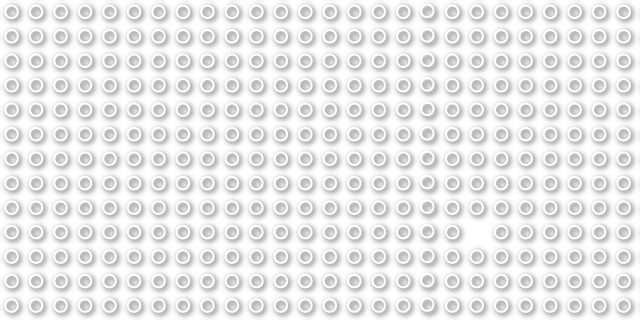
A Shadertoy shader for this pattern:

```glsl
// A regular grid of raised white rings on a white sheet, 26 across and 13 down.
// Each ring casts a soft shadow to the lower right; one column sits slightly
// off its shadows and one ring is missing. Lengths are in units of the pitch.

const float PITCH = 0.0765;                      // ring spacing as a share of height
const vec2 FIRST_CENTRE = vec2(0.0361, 0.0368);  // from the top left corner
const vec2 MISSING_CELL = vec2(19.0, 9.0);
const float SHIFTED_COLUMN = 17.0;

const float RING_RADIUS = 0.254;
const float RING_HALF_WIDTH = 0.043;
const vec2 SHADOW_OFFSET = vec2(0.075);
const float SHADOW_RADIUS = 0.238;
const float SHADOW_DEPTH = 0.27;

float hash(float n) {
    return fract(sin(n * 12.9898) * 43758.5453);
}

float isCell(vec2 a, vec2 b) {
    vec2 d = abs(a - b);
    return 1.0 - step(0.5, max(d.x, d.y));
}

// Small displacement of the rings in the uneven column
vec2 ringShift(vec2 cell) {
    float shifted = 1.0 - step(0.5, abs(cell.x - SHIFTED_COLUMN));
    return shifted * vec2(-0.02, -0.03 - 0.015 * hash(cell.y + 3.0));
}

float ringCoverage(vec2 p, float radius, float halfWidth, float pixel) {
    float d = abs(length(p) - radius) - halfWidth;
    return 1.0 - smoothstep(-0.7 * pixel, 0.7 * pixel, d);
}

// Blurred annulus, with a gentler falloff towards its middle
float softShadow(vec2 p, float radius, float innerBlur, float outerBlur) {
    float d = length(p) - radius;
    float t = d / (d < 0.0 ? innerBlur : outerBlur);
    return exp(-t * t);
}

void mainImage(out vec4 fragColor, in vec2 fragCoord) {
    // Grid coordinates with y pointing down
    vec2 p = vec2(fragCoord.x, iResolution.y - fragCoord.y) / iResolution.y;
    vec2 grid = (p - FIRST_CENTRE) / PITCH;
    vec2 nearest = floor(grid + 0.5);
    float pixel = 1.0 / (iResolution.y * PITCH);

    // Gather rings and overlapping shadows from the neighbouring cells
    float shadow = 0.0;
    float ring = 0.0;
    for (int y = -1; y <= 1; y++) {
        for (int x = -1; x <= 1; x++) {
            vec2 cell = nearest + vec2(x, y);
            float present = 1.0 - isCell(cell, MISSING_CELL);
            vec2 local = grid - cell;
            shadow += present * softShadow(local - SHADOW_OFFSET, SHADOW_RADIUS, 0.25, 0.162);
            ring = max(ring, present * ringCoverage(local - ringShift(cell),
                       RING_RADIUS, RING_HALF_WIDTH, pixel));
        }
    }

    // White rings over the shaded sheet
    float sheet = 1.0 - SHADOW_DEPTH * min(shadow, 1.0);
    fragColor = vec4(vec3(mix(sheet, 1.0, ring)), 1.0);
}
```
